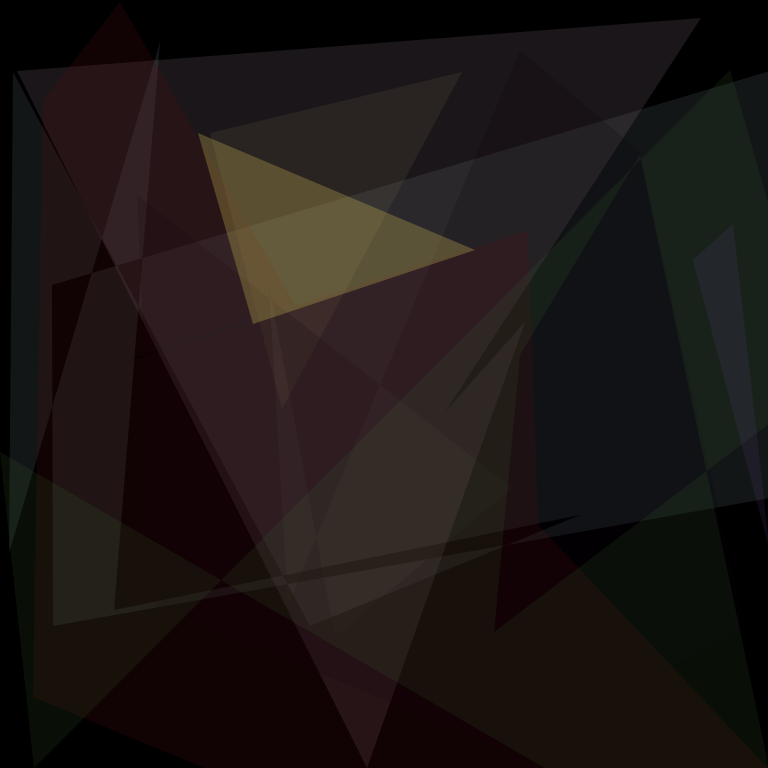
Give the GLSL for this background, as a Shadertoy shader.

```glsl
const float UNITS = 768.0; // design units across the canvas, y pointing down

// Paints: premultiplied light in rgb, opacity in a
const vec4 SLATE  = vec4(0.075, 0.088, 0.087, 0.20);
const vec4 MAUVE  = vec4(0.106, 0.086, 0.097, 0.20);
const vec4 TAUPE  = vec4(0.068, 0.066, 0.046, 0.14);
const vec4 PLUM   = vec4(0.006, 0.000, 0.010, 0.18);
const vec4 MAROON = vec4(0.065, 0.009, 0.010, 0.20);
const vec4 MOSS   = vec4(0.034, 0.060, 0.028, 0.15);
const vec4 GOLD   = vec4(0.240, 0.215, 0.100, 0.30);
const vec4 LILAC  = vec4(0.055, 0.036, 0.080, 0.15);

// Outlines, filled by the even-odd rule
const vec2 BAND[4] = vec2[](
    vec2(52, 285), vec2(770, 71), vec2(770, 498), vec2(53, 626));
const vec2 SHARDS[6] = vec2[](
    vec2(13, 72), vec2(9, 553), vec2(160, 42),
    vec2(114, 610), vec2(580, 515), vec2(310, 626));
const vec2 WEDGE[5] = vec2[](
    vec2(17, 71), vec2(701, 18), vec2(445, 412), vec2(525, 322), vec2(367, 768));
const vec2 SAIL[3] = vec2[](
    vec2(210, 133), vec2(462, 72), vec2(282, 409));
const vec2 SHADE[10] = vec2[](
    vec2(137, 195), vec2(155, 605), vec2(505, 750), vec2(745, 628), vec2(640, 152),
    vec2(520, 50), vec2(288, 605), vec2(269, 286), vec2(335, 637), vec2(512, 488));
const vec2 CLOAK[9] = vec2[](
    vec2(120, 2), vec2(295, 305), vec2(40, 390), vec2(528, 230), vec2(538, 525),
    vec2(800, 802), vec2(400, 849), vec2(33, 697), vec2(43, 100));
const vec2 RIBBON[8] = vec2[](
    vec2(730, 70), vec2(34, 768), vec2(0, 452), vec2(800, 916),
    vec2(640, 155), vec2(520, 355), vec2(494, 632), vec2(820, 385));
const vec2 KITE[3] = vec2[](
    vec2(198, 133), vec2(475, 250), vec2(253, 324));
const vec2 SPLINTER[3] = vec2[](
    vec2(693, 260), vec2(733, 224), vec2(770, 552));

// x: squared distance to the nearest edge, y: parity sign (+1 inside)
const vec2 EMPTY = vec2(1e9, -1.0);

void addEdge(inout vec2 path, vec2 p, vec2 a, vec2 b) {
    vec2 ab = b - a, ap = p - a;
    vec2 offset = ap - ab * clamp(dot(ap, ab) / dot(ab, ab), 0.0, 1.0);
    path.x = min(path.x, dot(offset, offset));
    if ((a.y > p.y) != (b.y > p.y) && ap.x < ab.x * ap.y / ab.y) path.y = -path.y;
}

#define TRACE(PATH, SHAPE) for (int i = 0; i < SHAPE.length(); i++) addEdge(PATH, p, SHAPE[i], SHAPE[(i + 1) % SHAPE.length()]);
#define FILL(SHAPE, PAINT) { vec2 path = EMPTY; TRACE(path, SHAPE) layer(color, path, PAINT, pixel); }

void layer(inout vec3 color, vec2 path, vec4 paint, float pixel) {
    float coverage = clamp(0.5 + path.y * sqrt(path.x) / pixel, 0.0, 1.0);
    color = mix(color, color * (1.0 - paint.a) + paint.rgb, coverage);
}

void mainImage(out vec4 fragColor, in vec2 fragCoord) {
    vec2 uv = fragCoord / iResolution.xy;
    vec2 p = vec2(uv.x, 1.0 - uv.y) * UNITS;
    float pixel = UNITS / min(iResolution.x, iResolution.y);
    vec3 color = vec3(0.0);

    // Band and shards share one path, so their overlap cancels out
    vec2 crossed = EMPTY;
    TRACE(crossed, BAND)
    TRACE(crossed, SHARDS)
    layer(color, crossed, SLATE, pixel);

    // Remaining glass sheets, back to front
    FILL(WEDGE, MAUVE)
    FILL(SAIL, TAUPE)
    FILL(SHADE, PLUM)
    FILL(CLOAK, MAROON)
    FILL(RIBBON, MOSS)
    FILL(KITE, GOLD)
    FILL(SPLINTER, LILAC)

    fragColor = vec4(color, 1.0);
}
```
